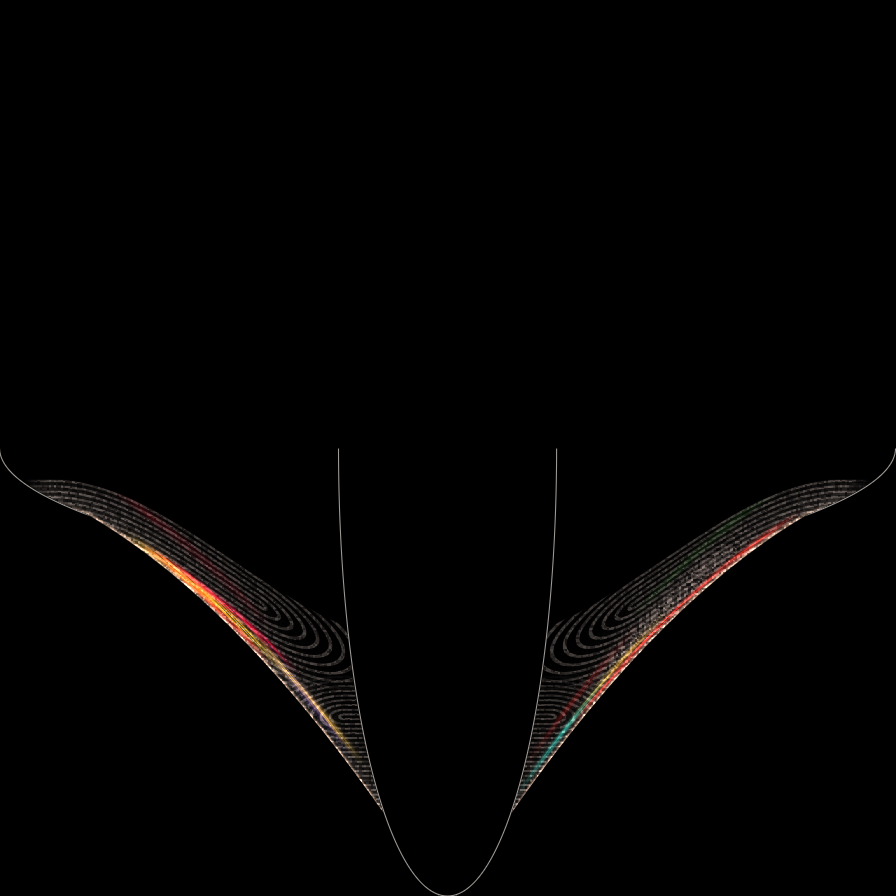
This background is drawn by a Shadertoy shader. Its source:

```glsl
float hash(vec2 p) {
    return fract(sin(dot(p, vec2(127.1, 311.7))) * 43758.5453);
}

float noise(vec2 p) {
    vec2 i = floor(p), f = fract(p);
    f = f * f * (3.0 - 2.0 * f);
    return mix(mix(hash(i), hash(i + vec2(1, 0)), f.x),
               mix(hash(i + vec2(0, 1)), hash(i + vec2(1, 1)), f.x), f.y);
}

// Soft streak at a given height above the lower edge, limited along x
float streak(float height, float center, float width, float x, float x0, float x1) {
    float d = (height - center) / width;
    return exp(-d * d) * smoothstep(x0, x0 + 0.05, x) * (1.0 - smoothstep(x1 - 0.06, x1, x));
}

float hairline(float d, float px) {
    return clamp(0.5 + (0.0006 - abs(d)) / px, 0.0, 1.0);
}

// Thin contour lines of a field, fading when they become too dense
float contours(float field, float px) {
    float w = max(fwidth(field), 1e-4);
    float d = abs(fract(field) - 0.5);
    float line = 1.0 - smoothstep(0.1, 0.1 + w, d);
    return mix(line, 0.3, smoothstep(0.4, 0.9, w));
}

void mainImage(out vec4 fragColor, in vec2 fragCoord) {
    vec2 uv = fragCoord / iResolution.xy;
    float px = 1.0 / iResolution.y;
    float side = uv.x - 0.4995;
    float x = abs(side), y = uv.y;

    // Central half ellipse
    vec2 radii = vec2(0.1217, 0.5);
    vec2 q = vec2(x, y - 0.5) / radii;
    float r = length(q);
    float ellipse = r * (r - 1.0) / max(length(q / radii), 1e-3);

    // Outer tail opening sideways
    float drop = (0.5 - y) / 0.238;
    float tail = (x - 0.5 + drop * drop) / length(vec2(1.0, 2.0 * drop / 0.238));
    float below = 1.0 - smoothstep(0.5 - px, 0.5, y);
    float lines = hairline(ellipse, px);
    lines = max(lines, hairline(tail, px) * smoothstep(0.39, 0.41, x));
    vec3 col = vec3(0.62, 0.6, 0.58) * lines * below;

    // Wing between its lower and upper edges
    float lower = x > 0.402 ? 0.5 - 0.238 * sqrt(max(0.5 - x, 0.0))
                            : -0.0166 + 1.6187 * x - 1.289 * x * x;
    float upper = 0.285 + 0.18 * smoothstep(0.04, 0.44, x);
    float h = y - lower;
    float wing = smoothstep(-px, px, h) * smoothstep(-px, px, upper - y)
               * smoothstep(0.0, px, ellipse) * (1.0 - smoothstep(0.44, 0.475, x));

    // Nested hairpins under the upper edge and a second nest near the ellipse
    vec2 bend = vec2(max(0.21 - x, 0.0) * 0.42, y - upper + 0.029);
    vec2 nest = vec2(max(x - 0.115, 0.0) * 0.5, y - 0.2);
    float threads = contours(length(bend) * 165.0, px);
    threads = mix(threads, contours(length(nest) * 190.0, px),
                  1.0 - smoothstep(0.225, 0.25, y));
    float grain = hash(floor(uv * 384.0));
    float edgeGlow = exp(-max(h, 0.0) / 0.025);
    float tone = threads * (0.09 + 0.2 * grain) + edgeGlow * (0.06 + 0.17 * grain);
    vec3 fill = vec3(1.0, 0.91, 0.87) * tone;

    // Coloured streaks, different on each side
    float fiber = noise(vec2(x * 45.0, h * 650.0 + side * 40.0));
    float broken = 0.3 + 0.9 * fiber;
    if (side < 0.0) {
        fill += vec3(0.75, 0.58, 0.08) * broken
              * streak(h, 0.007 + 0.07 * (0.318 - x), 0.005, x, 0.09, 0.37);
        fill += vec3(0.72, 0.03, 0.16) * broken
              * streak(h, 0.011 + 0.15 * (0.305 - x), 0.004, x, 0.16, 0.35);
        fill += vec3(0.8, 0.08, 0.06) * broken
              * streak(h, 0.006, 0.003, x, 0.19, 0.34);
        fill += vec3(0.06, 0.03, 0.32)
              * streak(h, 0.017, 0.006, x, 0.1, 0.22);
        fill += vec3(0.18, 0.01, 0.03) * broken
              * streak(h, 0.046, 0.006, x, 0.19, 0.39);
    } else {
        fill += vec3(0.85, 0.12, 0.08) * broken
              * streak(h, 0.007, 0.003, x, 0.13, 0.4);
        fill += vec3(0.55, 0.4, 0.08) * broken
              * streak(h, 0.014, 0.004, x, 0.13, 0.26);
        fill += vec3(0.08, 0.5, 0.45) * broken
              * streak(h, 0.012, 0.004, x, 0.07, 0.19);
        fill += vec3(0.28, 0.24, 0.23) * grain
              * streak(h, 0.022, 0.013, x, 0.15, 0.35);
        fill += vec3(0.24, 0.02, 0.02) * broken
              * streak(h, 0.032, 0.005, x, 0.08, 0.22);
        fill += vec3(0.02, 0.1, 0.02) * broken
              * streak(h, 0.049, 0.005, x, 0.2, 0.38);
    }

    // Pale rim along the lower edge
    fill += vec3(0.75, 0.6, 0.5) * (0.5 + 0.5 * grain)
          * streak(h, 0.001, 0.0025, x, 0.05, 0.44);

    col = max(col, fill * wing);
    fragColor = vec4(clamp(col, 0.0, 1.0), 1.0);
}
```
